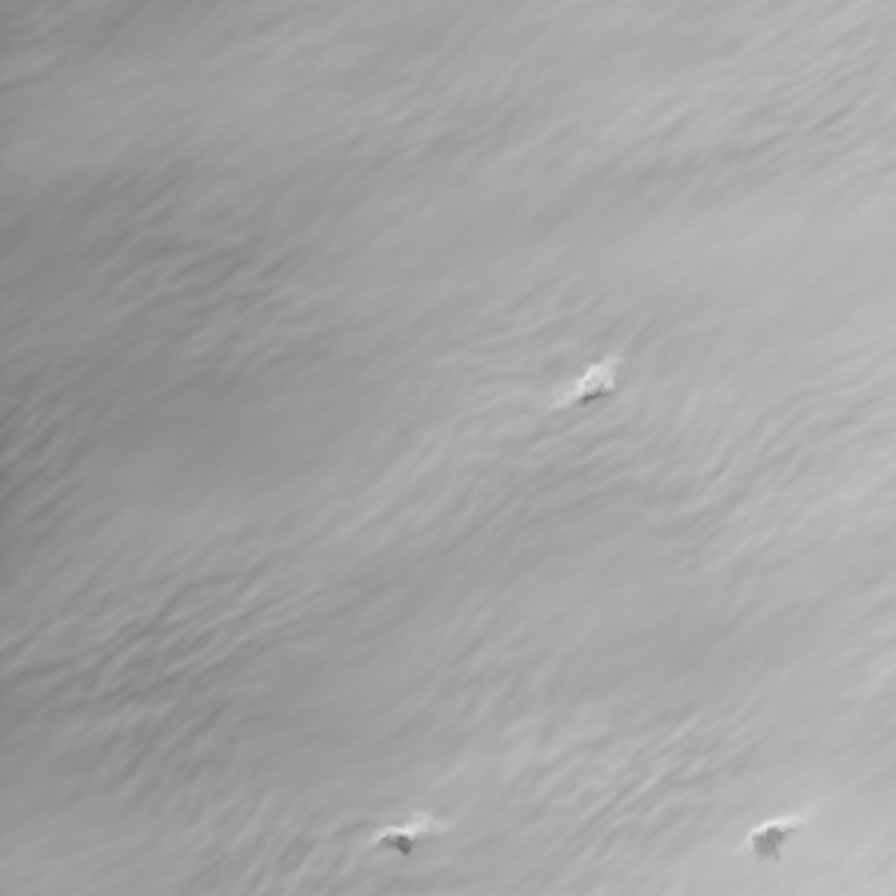
This texture is drawn by a three.js fragment shader. Its source:

```glsl
// Soft grey windswept snow field with faint slanted ripples and a few small lit outcrops.
varying vec2 vUv;

const float TONE_LEFT = 0.565;
const float TONE_RIGHT = 0.693;
const float FLOOR_LIFT = 0.035;
const float HOLLOW_DEPTH = 0.03;
const float EDGE_SHADE = 0.03;
const float DRIFT_CONTRAST = 0.055;
const float RIPPLE_CONTRAST = 0.095;
const float GRAIN_CONTRAST = 0.022;
const float RIPPLE_ANGLE = 0.62;
const vec2 RIPPLE_SCALE = vec2(17.0, 38.0);
const vec2 LIGHT_STEP = vec2(-0.003, 0.006);
const int OUTCROPS = 3;
const vec2 OUTCROP_START = vec2(0.45, 0.065);
const vec2 OUTCROP_STEP = vec2(0.205, 0.5);
const float OUTCROP_LIGHT = 0.2;
const float OUTCROP_SHADE = 0.25;

vec2 hashGradient(vec2 cell) {
  vec3 p = fract(cell.xyx * vec3(0.1031, 0.103, 0.0973));
  p += dot(p, p.yzx + 33.33);
  float angle = 6.2832 * fract((p.x + p.y) * p.z);
  return vec2(cos(angle), sin(angle));
}

float gradientNoise(vec2 p) {
  vec2 i = floor(p);
  vec2 f = p - i;
  vec2 u = f * f * f * (f * (f * 6.0 - 15.0) + 10.0);
  vec2 e = vec2(1.0, 0.0);
  float low = mix(dot(hashGradient(i), f), dot(hashGradient(i + e), f - e), u.x);
  float high = mix(dot(hashGradient(i + e.yx), f - e.yx), dot(hashGradient(i + 1.0), f - 1.0), u.x);
  return mix(low, high, u.y);
}

float fbm(vec2 p) {
  float sum = 0.0;
  float amplitude = 1.0;
  for (int i = 0; i < 4; i++) {
    sum += amplitude * gradientNoise(p);
    p = mat2(1.6, 1.2, -1.2, 1.6) * p + 7.3;
    amplitude *= 0.5;
  }
  return sum;
}

vec2 rotate(vec2 p, float angle) {
  float c = cos(angle);
  float s = sin(angle);
  return vec2(c * p.x + s * p.y, c * p.y - s * p.x);
}

// Height of the ripples, stretched along a wandering slant
float rippleHeight(vec2 p) {
  p += 0.035 * vec2(gradientNoise(p * 5.0 + 3.1), gradientNoise(p * 5.0 + 18.7));
  vec2 q = rotate(p, RIPPLE_ANGLE) * RIPPLE_SCALE;
  return gradientNoise(q) + 0.5 * gradientNoise(q * 1.9 + 11.0);
}

// Broad light falling off to the left, with a slanted hollow
float baseTone(vec2 p) {
  float tone = mix(TONE_LEFT, TONE_RIGHT, smoothstep(-0.1, 1.0, p.x + 0.05 * (p.y - 0.5)));
  tone += FLOOR_LIFT * (1.0 - smoothstep(0.0, 0.28, p.y));
  vec2 hollow = rotate(p - vec2(0.2, 0.57), 0.4) / vec2(0.24, 0.09);
  tone -= HOLLOW_DEPTH * exp(-dot(hollow, hollow));
  return tone - EDGE_SHADE * exp(-p.x / 0.05);
}

// Ragged bright crest above a darker notch
float outcrop(vec2 p, float seed) {
  p += 0.016 * vec2(fbm(p * 32.0 + seed), fbm(p * 32.0 + seed + 40.0));
  p = rotate(p, 0.25 + 0.3 * sin(seed * 2.4));
  vec2 crest = (p - vec2(0.006, 0.008)) / vec2(0.034, 0.0085);
  vec2 notch = (p + vec2(0.002, 0.007)) / vec2(0.02, 0.0065);
  vec2 glow = p / vec2(0.09, 0.03);
  float light = OUTCROP_LIGHT * exp(-dot(crest, crest)) + 0.03 * exp(-dot(glow, glow));
  return light - OUTCROP_SHADE * exp(-dot(notch, notch));
}

void main() {
  vec2 p = vUv;
  float tone = baseTone(p);

  // Wide drifts leaning up to the right
  vec2 drift = rotate(p, 0.35) * vec2(2.6, 6.5);
  tone += DRIFT_CONTRAST * fbm(drift + 4.6);

  // Side-lit ripples in patches, stronger toward the bottom
  float patches = smoothstep(-0.35, 0.4, gradientNoise(p * vec2(4.0, 5.0) + 21.0));
  float strength = mix(0.3, 1.0, patches) * mix(1.0, 0.6, p.y);
  float relief = rippleHeight(p) - rippleHeight(p + LIGHT_STEP);
  tone += RIPPLE_CONTRAST * strength * relief;
  tone += GRAIN_CONTRAST * strength * fbm(rotate(p, 0.5) * vec2(38.0, 60.0));

  for (int i = 0; i < OUTCROPS; i++) {
    float index = float(i);
    vec2 place = fract(OUTCROP_START + index * OUTCROP_STEP);
    tone += outcrop(p - place, index * 5.7) * (1.0 - 0.12 * index);
  }

  gl_FragColor = vec4(vec3(clamp(tone, 0.0, 1.0)), 1.0);
}
```
